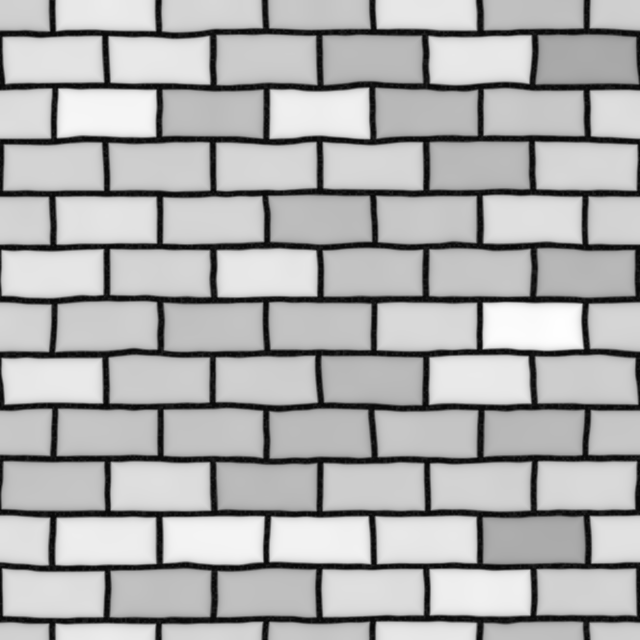
This texture is drawn by a Shadertoy shader. Its source:

```glsl
// Grey brick wall in running bond: 6 bricks across, 12 courses high, dark gritty joints.
// A wrapping noise bends the joints; each brick is a rounded box with its own grey
// and a soft shade along its rim. All cells wrap, so the tile is seamless.

const vec2 BRICKS = vec2(6.0, 12.0);     // repeats across and up
const float COURSE_SHIFT = 0.375;        // height of the first joint, in courses
const float JOINT_HALF = 0.0046;         // half the joint width
const float CORNER_RADIUS = 0.002;
const float EDGE_BLUR = 0.0024;
const float RIM_WIDTH = 0.0045;
const float RIM_DEPTH = 0.22;
const float DARKEST_BRICK = 0.635;
const float LIGHTEST_BRICK = 1.02;
const float MORTAR_GREY = 0.035;
const float GRIT_GREY = 0.13;

// Integer hash of a cell, from 0 to 1
float hash(vec2 cell, float seed) {
    uvec3 n = uvec3(ivec3(vec3(cell, seed)));
    uint h = n.x * 374761393u + n.y * 668265263u + n.z * 2246822519u;
    h = (h ^ (h >> 13)) * 1274126177u;
    h = (h ^ (h >> 15)) * 2246822519u;
    return float((h ^ (h >> 16)) & 65535u) / 65535.0;
}

// Value noise over the unit square, wrapping after "cells" lattice steps
float tiledNoise(vec2 uv, vec2 cells, float seed) {
    vec2 p = uv * cells;
    vec2 i = floor(p);
    vec2 f = p - i;
    f = f * f * (3.0 - 2.0 * f);
    vec2 a = mod(i, cells);
    vec2 b = mod(i + 1.0, cells);
    return mix(mix(hash(a, seed), hash(vec2(b.x, a.y), seed), f.x),
               mix(hash(vec2(a.x, b.y), seed), hash(b, seed), f.x), f.y);
}

// Uneven displacement that makes the joints look hand laid
vec2 jointWobble(vec2 uv) {
    vec2 broad = vec2(tiledNoise(uv, vec2(14.0), 1.0), tiledNoise(uv, vec2(14.0), 2.0)) - 0.5;
    vec2 fine = vec2(tiledNoise(uv, vec2(48.0), 3.0), tiledNoise(uv, vec2(48.0), 4.0)) - 0.5;
    return broad * 0.0062 + fine * 0.0018;
}

float roundedBox(vec2 p, vec2 halfSize, float radius) {
    vec2 q = abs(p) - halfSize + radius;
    return length(max(q, 0.0)) + min(max(q.x, q.y), 0.0) - radius;
}

// Grey of one brick; averaging two hashes favours the middle greys
float brickGrey(vec2 cell) {
    float level = 0.5 * (hash(cell, 5.0) + hash(cell, 6.0));
    return min(mix(DARKEST_BRICK, LIGHTEST_BRICK, level), 0.99);
}

// Dark mortar with scattered lighter grains
float mortarGrey(vec2 uv) {
    float grain = tiledNoise(uv, vec2(300.0), 7.0);
    return mix(MORTAR_GREY, GRIT_GREY, grain * grain);
}

void mainImage(out vec4 fragColor, in vec2 fragCoord) {
    vec2 uv = fragCoord / iResolution.xy;
    float pixel = 1.0 / min(iResolution.x, iResolution.y);

    // Brick layout, every second course shifted by half a brick
    vec2 grid = (uv + jointWobble(uv)) * BRICKS;
    grid.y -= COURSE_SHIFT;
    grid.x += 0.5 * mod(floor(grid.y), 2.0);
    vec2 cell = mod(floor(grid), BRICKS);
    vec2 local = (fract(grid) - 0.5) / BRICKS;

    // Distance to the brick outline, negative inside
    float outline = roundedBox(local, 0.5 / BRICKS - JOINT_HALF, CORNER_RADIUS);

    // Brick face: own grey, faint clouding, darkened rim
    float face = brickGrey(cell) + 0.016 * (tiledNoise(uv, vec2(24.0), 8.0) - 0.5);
    face *= 1.0 - RIM_DEPTH * exp(min(outline, 0.0) / RIM_WIDTH);

    float blur = max(EDGE_BLUR, pixel);
    float joint = smoothstep(-blur, blur, outline);
    fragColor = vec4(vec3(mix(face, mortarGrey(uv), joint)), 1.0);
}
```
